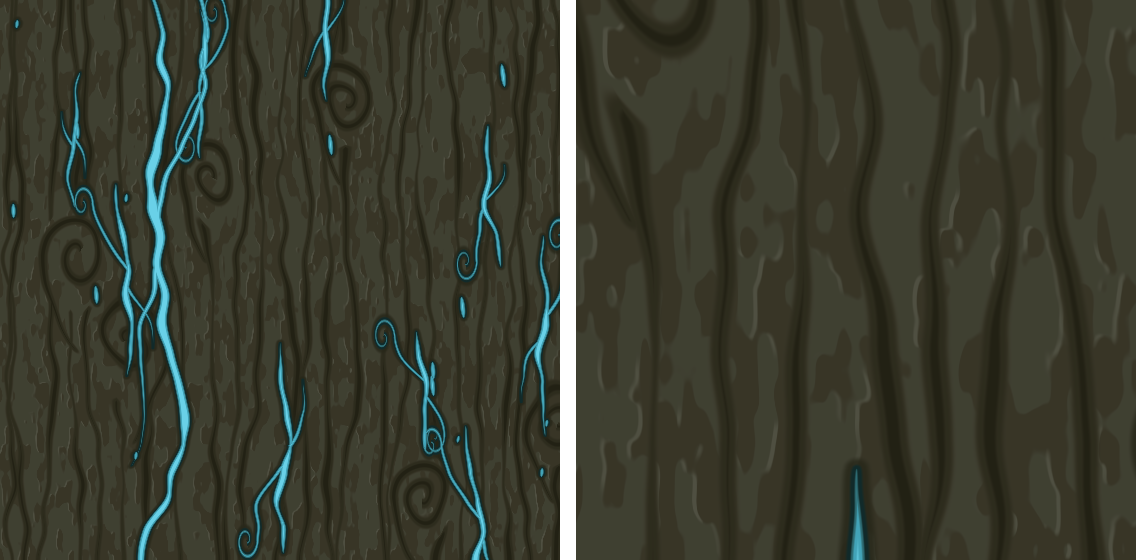
Left: the whole. Right: its middle third, enlarged.
A Shadertoy shader for this texture:

```glsl
const float TAU = 6.2831853;

float hash(vec2 p) {
    vec3 q = fract(vec3(p.xyx) * 0.1031);
    q += dot(q, q.yzx + 33.33);
    return fract((q.x + q.y) * q.z);
}

float noise(vec2 p) {
    vec2 i = floor(p), f = fract(p);
    f *= f * (3.0 - 2.0 * f);
    return mix(mix(hash(i), hash(i + vec2(1, 0)), f.x),
               mix(hash(i + vec2(0, 1)), hash(i + vec2(1, 1)), f.x), f.y);
}

// Spiral that starts at the origin heading up and winds toward -x
float curl(vec2 q, float radius, float turns, float width) {
    q.x += radius;
    float turn = mod(atan(q.y, q.x), TAU) / TAU, d = 1.0;
    for (float k = 0.0; k < 3.0; k++) {
        float s = (turn + k) / turns;
        if (s < 1.0) d = min(d, abs(length(q) - radius * (1.0 - 0.88 * s)) - width * (1.0 - 0.6 * s));
    }
    return d;
}

// Vertical stroke, pointed at both ends
float stroke(vec2 q, float halfLength, float width) {
    float t = q.y / halfLength;
    float over = max(abs(q.y) - halfLength, 0.0);
    return length(vec2(q.x * 0.87, over)) - width * sqrt(max(1.0 - t * t, 0.0));
}

float veinPath(float y, float reach, float seed) {
    return (0.03 + 0.17 * reach) * (noise(vec2(seed * 5.3, y * 4.5)) - 0.5)
         + 0.026 * (noise(vec2(seed * 8.7, y * 19.0)) - 0.5);
}

// Wavy vein with one branch up and one down, some ending in a curl
float vein(vec2 p, vec2 centre, float reach, float width, float seed) {
    float x = p.x - centre.x - veinPath(p.y, reach, seed);
    float swell = 0.5 + noise(vec2(seed, p.y * 24.0));
    float d = stroke(vec2(x, p.y - centre.y), reach, width * swell);
    float side = hash(vec2(seed, 4.0)) < 0.5 ? -1.0 : 1.0;
    for (float dir = -1.0; dir < 2.0; dir += 2.0) {
        float pick = hash(vec2(seed * 3.0, dir + 9.0));
        float span = reach * (0.5 + 0.3 * pick);
        float spread = side * dir * (0.016 + 0.09 * reach + 0.016 * pick);
        float start = centre.y + dir * reach * (0.3 * pick - 0.1);
        float along = dir * (p.y - start) / span;
        float s = clamp(along, 0.0, 1.0);
        float curled = step(0.55, pick);
        float bend = spread * (1.0 - (1.0 - s) * (1.0 - s));
        float over = max(abs(along - 0.5) - 0.5, 0.0) * span;
        d = min(d, length(vec2((x - bend) * 0.85, over)) - width * mix(0.75, 0.45 * curled, s));
        if (curled > 0.5) {
            float tipY = start + dir * span;
            float tipX = centre.x + veinPath(tipY, reach, seed) + spread;
            float inward = hash(vec2(seed, dir + 3.0)) < 0.5 ? -1.0 : 1.0;
            vec2 q = vec2(inward * sign(spread) * (p.x - tipX), dir * (p.y - tipY) / 1.7);
            d = min(d, curl(q, 0.013 + 0.009 * pick, 1.2, width * 0.45));
        }
    }
    return d;
}

// All glowing parts: trunk, smaller veins, loose drops
float veins(vec2 p) {
    float d = vein(p, vec2(0.28, 0.5), 0.64, 0.0068, 2.0);
    for (float i = 1.0; i < 10.0; i++) {
        vec2 centre = fract(vec2(0.27, 0.1) + i * vec2(0.618, 0.55));
        float size = hash(vec2(i, 17.0));
        d = min(d, vein(p, centre, 0.09 + 0.1 * size, 0.0038 + 0.0012 * size, i + 10.0));
    }
    for (float i = 0.0; i < 14.0; i++) {
        vec2 centre = vec2(hash(vec2(i, 51.0)), hash(vec2(i, 73.0)));
        float size = hash(vec2(i, 91.0));
        vec2 q = p - centre;
        q.x += q.y * (size - 0.5) * 0.4;
        d = min(d, stroke(q, 0.006 + 0.022 * size * size, 0.0025 + 0.002 * size));
    }
    return d + 0.0007;
}

// Dark grooves: x is the distance, y the warped bark column
vec2 grooves(vec2 p) {
    float u = p.x + 0.008 * (noise(p * vec2(12, 22)) - 0.5);
    float knot = 1.0, inside = 0.0;
    for (float k = 0.0; k < 6.0; k++) {
        vec2 q = p - fract(vec2(0.14, 0.54) + k * vec2(0.618, 0.57));
        float radius = 0.044 + 0.018 * hash(vec2(k, 31.0));
        q += 0.02 * (vec2(noise(p * 14.0), noise(p * 14.0 + 40.0)) - 0.5);
        float r = length(q / vec2(1.0, 1.4)) / radius;
        u -= 0.85 * q.x * exp(-0.7 * r * r);
        inside = max(inside, smoothstep(1.25, 0.85, r));
        q.x *= hash(vec2(k, 5.0)) < 0.5 ? -1.0 : 1.0;
        q = vec2(q.x - radius, q.y / 1.4);
        knot = min(knot, curl(q, radius, 1.3 + 0.5 * hash(vec2(k, 8.0)), 0.003));
        if (q.y < 0.0) {
            float tail = 0.003 * clamp(1.0 + q.y / (2.0 * radius), 0.0, 1.0);
            vec2 t = vec2(q.x + 0.2 * q.y * q.y / radius, max(-q.y - 2.0 * radius, 0.0));
            knot = min(knot, length(t) - tail);
        }
    }
    float d = 1.0, column = floor(u * 22.0);
    for (float k = -2.0; k < 4.0; k++) {
        float i = column + k + 20.0;
        float x = (column + k + 0.6 * (hash(vec2(i, 3.0)) - 0.5)) / 22.0;
        x += 0.05 * (noise(vec2(i * 3.7, p.y * 3.0)) - 0.5) + 0.016 * (noise(vec2(i * 9.1, p.y * 15.0)) - 0.5);
        d = min(d, abs(u - x) - 0.0055 * (1.5 * noise(vec2(i * 7.3, p.y * 7.0)) - 0.65));
    }
    return vec2(min(d + 0.03 * inside, knot), u);
}

// Upright flakes of lighter bark
float flakes(vec2 p) {
    float n = 0.65 * noise(p * vec2(85, 27)) + 0.35 * noise(p * vec2(150, 65) + 7.0);
    return smoothstep(0.42, 0.48, n);
}

void mainImage(out vec4 fragColor, in vec2 fragCoord) {
    vec2 p = fragCoord / iResolution.y;
    vec2 groove = grooves(p);
    float glow = veins(p);

    // Bark surface with pale flake edges
    vec2 bark = vec2(mix(p.x, groove.y, 0.4), p.y);
    float flake = flakes(bark);
    float rim = max(flake - flakes(bark + vec2(0.0025, -0.001)), 0.0);
    float ridge = smoothstep(0.003, 0.008, groove.x);
    vec3 color = mix(vec3(0.218, 0.207, 0.15), vec3(0.248, 0.25, 0.194), flake * ridge);
    color += 0.06 * rim * ridge * smoothstep(0.4, 0.65, noise(p * 30.0));

    // Shaded groove flanks and dark groove beds
    color = mix(color, vec3(0.178, 0.171, 0.115), smoothstep(0.0065, 0.0025, groove.x));
    color = mix(color, vec3(0.135, 0.13, 0.08), smoothstep(0.0015, -0.001, groove.x));

    // Dark bed around the veins, then teal rim, cyan body and bright core
    color = mix(color, vec3(0.15, 0.15, 0.095), 0.8 * smoothstep(0.009, 0.0045, glow));
    color = mix(color, vec3(0.065, 0.165, 0.165), smoothstep(0.004, 0.002, glow));
    color = mix(color, vec3(0.18, 0.42, 0.45), smoothstep(0.0012, 0.0, glow));
    color = mix(color, vec3(0.26, 0.64, 0.72), smoothstep(0.0, -0.0012, glow));
    color = mix(color, vec3(0.41, 0.82, 0.91), smoothstep(-0.0018, -0.0036, glow));
    fragColor = vec4(color, 1.0);
}
```
